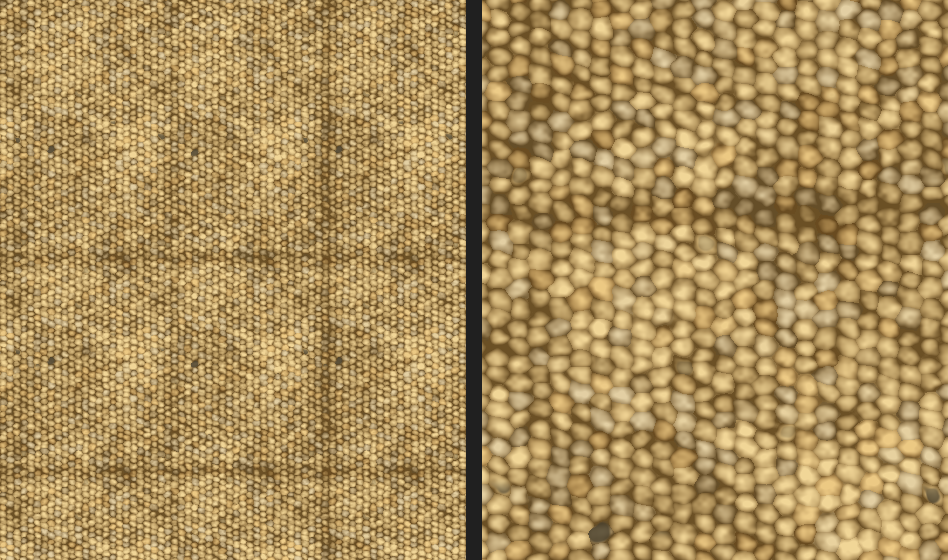
Left: the whole. Right: its middle third, enlarged.
Give the GLSL for this texture, as a Shadertoy shader.

```glsl
const vec2 THREADS = vec2(68.0, 90.0);  // columns and rows of the weave
const vec2 TILE = vec2(21.0, 34.0);     // threads before the wear repeats

float hash(vec2 p) {
    vec3 q = fract(p.xyx * 0.1031);
    q += dot(q, q.yzx + 33.33);
    return fract((q.x + q.y) * q.z);
}

// Value noise that wraps after the given period
float noise(vec2 p, vec2 period) {
    vec2 i = floor(p), f = fract(p);
    f = f * f * (3.0 - 2.0 * f);
    vec2 a = mod(i, period), b = mod(i + 1.0, period);
    return mix(mix(hash(a), hash(vec2(b.x, a.y)), f.x),
               mix(hash(vec2(a.x, b.y)), hash(b), f.x), f.y);
}

float band(float x, float center, float width) {
    float d = (x - center) / width;
    return exp(-d * d);
}

// Tallest bead of yarn here: x = height, yz = its wrapped cell
vec3 weave(vec2 p) {
    vec3 top = vec3(-1.0, 0.0, 0.0);
    for (int i = -1; i <= 1; i++) {
        float column = floor(p.x) + float(i);
        float stagger = 0.5 * mod(column, 2.0);
        for (int j = -1; j <= 1; j++) {
            float row = floor(p.y - stagger) + float(j);
            vec2 cell = mod(vec2(column, row), TILE);
            vec2 jitter = vec2(hash(cell + 3.0), hash(cell + 41.0)) - 0.5;
            vec2 d = p - vec2(column + 0.5, row + 0.5 + stagger) - vec2(0.14, 0.24) * jitter;
            d.y += (0.6 * jitter.x + 0.08) * d.x;
            d /= vec2(0.58, 0.56) * (0.86 + 0.28 * hash(cell + 77.0));
            float height = 1.0 - dot(d, d);
            if (height > top.x) top = vec3(height, cell);
        }
    }
    return top;
}

void mainImage(out vec4 fragColor, in vec2 fragCoord) {
    vec2 uv = fragCoord / iResolution.xy;
    vec2 p = uv * THREADS;
    vec2 tileUv = p / TILE;

    // Ragged yarn edges on nearly straight columns
    vec2 fine = TILE * 2.0;
    vec2 coarse = vec2(5.0, 9.0);
    float ragged = noise(tileUv * fine, fine) - 0.5;
    float drift = noise(tileUv * coarse, coarse) - 0.5;
    vec3 bead = weave(p + vec2(0.2 * ragged + 0.15 * drift, 0.3 * drift - 0.2 * ragged));
    float height = max(bead.x, -0.1);
    float shade = hash(bead.yz + 11.0);

    // Fibres and fine grain
    vec2 fibreScale = TILE * vec2(2.0, 3.0);
    vec2 grainScale = TILE * vec2(4.0, 4.0);
    float fibre = noise(tileUv * fibreScale + 0.4, fibreScale);
    float grain = noise(tileUv * grainScale, grainScale);

    // Dark seams with soft halos, and blotches
    float seam = 0.0, soil = 0.0;
    for (int i = 0; i < 3; i++) {
        float k = float(i);
        float across = band(uv.y, 0.16 + 0.382 * k, 0.009) + 0.4 * band(uv.y, 0.16 + 0.382 * k, 0.035);
        float down = band(uv.x, 0.04 + 0.331 * k, 0.012) + 0.5 * band(uv.x, 0.04 + 0.331 * k, 0.045);
        seam += (i < 2 ? 0.24 : 0.04) * across + (i == 2 ? 0.24 : 0.1) * down;
        soil += band(uv.y, 0.366 + 0.385 * k, 0.022);
    }
    vec2 broad = vec2(2.0, 3.0), small = vec2(6.0, 9.0);
    float blotch = 0.55 * noise(tileUv * broad, broad) + 0.45 * noise(tileUv * small + 0.3, small);
    float wear = seam * (0.5 + blotch) + 0.36 * (blotch - 0.5) + 0.18 * soil * blotch;

    // Straw colours from gap to crown
    float tone = 0.95 * height + 0.1 + 0.4 * (shade - 0.5)
               + 0.42 * (fibre - 0.5) + 0.28 * (grain - 0.5) - wear;
    vec3 color = mix(vec3(0.49, 0.38, 0.20), vec3(0.72, 0.60, 0.38),
                     clamp(tone * 2.0, -0.3, 1.0));
    color = mix(color, vec3(0.90, 0.79, 0.55), clamp(tone * 2.0 - 1.0, 0.0, 1.25));

    // Rusty and grey beads, then charred flecks
    float tint = hash(bead.yz + 23.0);
    color *= mix(vec3(1.0), vec3(0.98, 0.94, 0.87), smoothstep(0.8, 0.95, tint));
    color *= mix(vec3(0.94, 0.97, 1.08), vec3(1.0), smoothstep(0.1, 0.3, tint));
    float fleck = smoothstep(0.0, 0.015, hash(bead.yz + 59.0) - 0.992 + 0.035 * soil);
    color = mix(color, vec3(0.28, 0.25, 0.18), 0.75 * fleck * smoothstep(0.2, 0.6, height + ragged));

    fragColor = vec4(clamp(color, 0.0, 1.0), 1.0);
}
```
